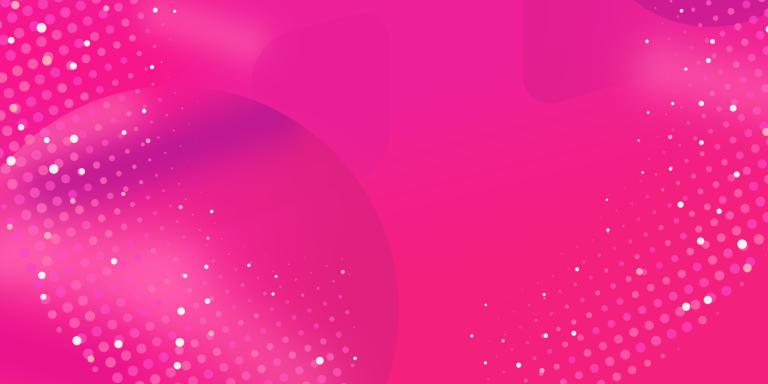
Write a Shadertoy shader that draws this background.

```glsl
#define DOT_PITCH 0.044
#define DOT_RADIUS 0.0135
#define DOT_TILT 0.42
#define SPARK_PITCH 0.086
#define SPARK_CHANCE 0.52
#define DISC_CENTER vec2(0.456, 0.193)
#define DISC_RADIUS 0.583
#define ROSE vec3(0.955, 0.125, 0.495)
#define MAGENTA vec3(0.935, 0.130, 0.600)
#define PLUM vec3(0.720, 0.090, 0.570)
#define BLUSH vec3(1.000, 0.390, 0.690)
#define CREAM vec3(1.000, 0.970, 0.930)

float hash(vec2 p) {
    return fract(sin(dot(p, vec2(127.1, 311.7))) * 43758.5453);
}

// Antialiased coverage of a signed distance
float fill(float d) {
    return smoothstep(0.75, -0.75, d * iResolution.y);
}

// Soft streak around the segment from a to b
float streak(vec2 p, vec2 a, vec2 b, float width) {
    vec2 ab = b - a;
    float t = clamp(dot(p - a, ab) / dot(ab, ab), 0.0, 1.0);
    float d = length(p - a - ab * t) / width;
    return exp(-d * d);
}

// Rounded panel whose horizontal edges climb to the right
float panel(vec2 p, vec2 center, vec2 halfSize, float slope, float radius) {
    vec2 q = p - center;
    q.y -= slope * q.x;
    q = abs(q) - halfSize + radius;
    return length(max(q, 0.0)) + min(max(q.x, q.y), 0.0) - radius;
}

// Dot strength: both fields swell outwards and stop at an arc
float dotField(vec2 p) {
    float rl = length(p - vec2(0.78, 0.61));
    float left = smoothstep(0.18, 0.74, rl) * (1.0 - smoothstep(0.89, 0.94, p.x));
    left *= max(1.0 - smoothstep(0.765, 0.80, rl), smoothstep(0.50, 0.55, p.y));
    left *= 1.0 - 0.95 * smoothstep(0.32, 0.50, p.x) * smoothstep(0.72, 0.80, p.y);
    float rr = length(p - vec2(1.25, 0.79));
    float right = smoothstep(0.37, 0.88, rr) * smoothstep(1.15, 1.65, p.x);
    right *= 1.0 - smoothstep(0.84, 0.88, rr);
    return p.x < 1.05 ? left : right;
}

vec3 background(vec2 p) {
    float rise = p.y + 0.25 * (1.0 - p.x);
    vec3 col = mix(ROSE, MAGENTA, smoothstep(0.20, 0.85, rise));
    col = mix(col, vec3(0.98, 0.07, 0.53), 0.75 * streak(p, vec2(0.0, 0.86), vec2(0.35, 0.82), 0.20));

    // Upper ribbons and the two translucent panels
    col = mix(col, BLUSH, 0.50 * streak(p, vec2(0.42, 0.96), vec2(0.64, 0.89), 0.065));
    float midPanel = fill(panel(p, vec2(0.835, 0.72), vec2(0.18, 0.22), 0.28, 0.10));
    col = mix(col, vec3(0.88, 0.11, 0.57), 0.35 * midPanel * smoothstep(0.45, 0.85, p.y + 0.4 * (p.x - 0.66)));
    float sidePanel = fill(panel(p, vec2(1.72, 1.10), vec2(0.358, 0.285), 0.31, 0.10));
    col = mix(col, vec3(0.83, 0.11, 0.53), 0.45 * sidePanel * smoothstep(1.9, 1.4, p.x));
    col = mix(col, BLUSH, 0.55 * streak(p, vec2(1.73, 0.82), vec2(2.05, 0.74), 0.09));
    col = mix(col, PLUM, 0.55 * fill(length(p - vec2(1.85, 1.25)) - 0.32));

    // Large disc with a shaded rim and folded light inside
    float r = length(p - DISC_CENTER);
    vec3 disc = mix(col, vec3(0.86, 0.13, 0.49), 0.75 * smoothstep(0.36, 0.95, p.x));
    disc = mix(disc, BLUSH, 0.65 * streak(p, vec2(-0.05, 0.58), vec2(0.30, 0.70), 0.09));
    disc = mix(disc, PLUM, 0.80 * streak(p, vec2(0.14, 0.50), vec2(0.72, 0.70), 0.085));
    float fold = p.y - 0.37 - 0.34 * (p.x - 0.47);
    float below = smoothstep(0.015, -0.015, fold);
    disc = mix(disc, vec3(0.97, 0.14, 0.60), 0.55 * below * smoothstep(0.92, 0.45, p.x));
    disc = mix(disc, BLUSH, 0.70 * streak(p, vec2(0.05, 0.35), vec2(0.42, 0.27), 0.13));
    disc = mix(disc, BLUSH, 0.50 * streak(p, vec2(0.42, 0.27), vec2(0.78, 0.0), 0.11));
    col = mix(col, disc, fill(r - DISC_RADIUS));

    // Lower left glow and shadow
    col = mix(col, BLUSH, 0.45 * streak(p, vec2(-0.1, 0.31), vec2(0.08, 0.33), 0.07));
    return mix(col, vec3(0.90, 0.06, 0.54), 0.75 * streak(p, vec2(-0.1, 0.13), vec2(0.28, 0.02), 0.11));
}

// Tilted halftone lattice
vec3 addHalftone(vec3 col, vec2 p) {
    float c = cos(DOT_TILT), s = sin(DOT_TILT);
    mat2 turn = mat2(c, -s, s, c);
    vec2 q = turn * p / DOT_PITCH;
    vec2 cell = floor(q);
    float strength = dotField((cell + 0.5) * DOT_PITCH * turn);
    float radius = DOT_RADIUS * strength;
    float cover = fill(length(q - cell - 0.5) * DOT_PITCH - radius);
    vec3 tint = mix(vec3(0.98, 0.25, 0.78), vec3(1.0, 0.48, 0.70), hash(cell));
    return mix(col, tint, 0.72 * cover * smoothstep(0.0, 0.15, strength));
}

// Scattered bright dots, one per chosen cell
vec3 addSparks(vec3 col, vec2 p) {
    vec2 cell = floor(p / SPARK_PITCH);
    vec2 jitter = vec2(hash(cell + 3.7), hash(cell + 9.2));
    vec2 center = (cell + 0.2 + 0.6 * jitter) * SPARK_PITCH;
    float strength = dotField(center);
    float chosen = step(hash(cell + 21.4), SPARK_CHANCE) * step(0.04, strength);
    float radius = mix(0.004, 0.013, strength) * mix(0.6, 1.0, hash(cell + 5.1));
    vec3 tint = mix(CREAM, vec3(1.0, 0.68, 0.72), step(0.7, hash(cell + 14.6)));
    return mix(col, tint, 0.95 * chosen * fill(length(p - center) - radius));
}

void mainImage(out vec4 fragColor, in vec2 fragCoord) {
    vec2 p = fragCoord / iResolution.y;
    vec3 col = background(p);
    col = addHalftone(col, p);
    col = addSparks(col, p);
    fragColor = vec4(col, 1.0);
}
```
